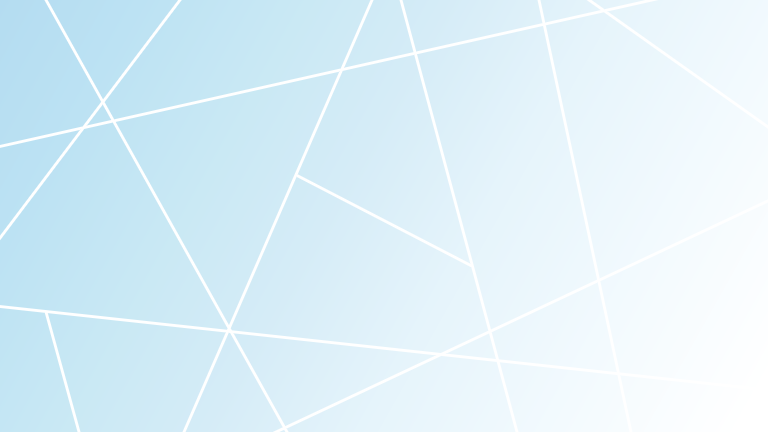
This background is drawn by a WebGL 1 fragment shader. Its source:

```glsl
precision highp float;
// Pale blue diagonal gradient crossed by thin white lines.

uniform vec2 u_resolution;

// Gradient colours and their positions from upper left to lower right
const vec3 SKY = vec3(0.706, 0.863, 0.945);
const vec3 AQUA = vec3(0.737, 0.886, 0.953);
const vec3 MIST = vec3(0.790, 0.912, 0.957);
const vec3 HAZE = vec3(0.835, 0.925, 0.969);
const vec3 FROST = vec3(0.900, 0.957, 0.984);
const vec3 PEARL = vec3(0.950, 0.980, 0.996);
const vec3 WHITE = vec3(1.0);
const float AQUA_AT = 0.14;
const float MIST_AT = 0.30;
const float HAZE_AT = 0.44;
const float FROST_AT = 0.60;
const float PEARL_AT = 0.78;
const float WHITE_AT = 0.97;

// Half the line thickness, in canvas heights
const float HALF_WIDTH = 0.0033;

// Full lines: two points each (x, y, x, y) as fractions of the canvas
const vec4 LEFT_FALL = vec4(0.0599, 1.0, 0.3737, 0.0);
const vec4 LEFT_RISE = vec4(0.0, 0.449, 0.2344, 1.0);
const vec4 TOP_RISE = vec4(0.0, 0.661, 0.849, 1.0);
const vec4 CENTER_RISE = vec4(0.2396, 0.0, 0.4844, 1.0);
const vec4 CENTER_FALL = vec4(0.5221, 1.0, 0.6732, 0.0);
const vec4 RIGHT_FALL = vec4(0.7018, 1.0, 0.8216, 0.0);
const vec4 CORNER_FALL = vec4(0.767, 1.0, 1.0, 0.706);
const vec4 LOW_FALL = vec4(0.0, 0.2905, 1.0, 0.0972);
const vec4 LOW_RISE = vec4(0.3594, 0.0, 1.0, 0.535);

// Short struts that end on other lines
const vec4 CENTER_STRUT = vec4(0.3854, 0.595, 0.6146, 0.384);
const vec4 LEFT_STRUT = vec4(0.0599, 0.278, 0.106, -0.02);

// Distance to the endless line through both points of s
float lineDistance(vec2 p, vec4 s, vec2 scale) {
  vec2 a = s.xy * scale;
  vec2 dir = normalize(s.zw * scale - a);
  return abs(dot(p - a, vec2(-dir.y, dir.x)));
}

// Distance to the segment between both points of s
float segmentDistance(vec2 p, vec4 s, vec2 scale) {
  vec2 a = s.xy * scale;
  vec2 ab = s.zw * scale - a;
  float h = clamp(dot(p - a, ab) / dot(ab, ab), 0.0, 1.0);
  return length(p - a - ab * h);
}

// Blend factor between two gradient positions
float ramp(float from, float to, float t) {
  return clamp((t - from) / (to - from), 0.0, 1.0);
}

vec3 background(float t) {
  vec3 color = mix(SKY, AQUA, ramp(0.0, AQUA_AT, t));
  color = mix(color, MIST, ramp(AQUA_AT, MIST_AT, t));
  color = mix(color, HAZE, ramp(MIST_AT, HAZE_AT, t));
  color = mix(color, FROST, ramp(HAZE_AT, FROST_AT, t));
  color = mix(color, PEARL, ramp(FROST_AT, PEARL_AT, t));
  return mix(color, WHITE, ramp(PEARL_AT, WHITE_AT, t));
}

void main() {
  // Canvas coordinates, one unit high
  vec2 scale = vec2(u_resolution.x / u_resolution.y, 1.0);
  vec2 p = gl_FragCoord.xy / u_resolution.y;

  // Gradient along the falling diagonal
  vec2 fromTopLeft = vec2(p.x, 1.0 - p.y);
  vec3 color = background(dot(fromTopLeft, scale) / dot(scale, scale));

  // Nearest line or strut
  float d = lineDistance(p, LEFT_FALL, scale);
  d = min(d, lineDistance(p, LEFT_RISE, scale));
  d = min(d, lineDistance(p, TOP_RISE, scale));
  d = min(d, lineDistance(p, CENTER_RISE, scale));
  d = min(d, lineDistance(p, CENTER_FALL, scale));
  d = min(d, lineDistance(p, RIGHT_FALL, scale));
  d = min(d, lineDistance(p, CORNER_FALL, scale));
  d = min(d, lineDistance(p, LOW_FALL, scale));
  d = min(d, lineDistance(p, LOW_RISE, scale));
  d = min(d, segmentDistance(p, CENTER_STRUT, scale));
  d = min(d, segmentDistance(p, LEFT_STRUT, scale));

  // Smooth coverage over one pixel
  float coverage = clamp((HALF_WIDTH - d) * u_resolution.y + 0.5, 0.0, 1.0);
  gl_FragColor = vec4(mix(color, WHITE, coverage), 1.0);
}
```
